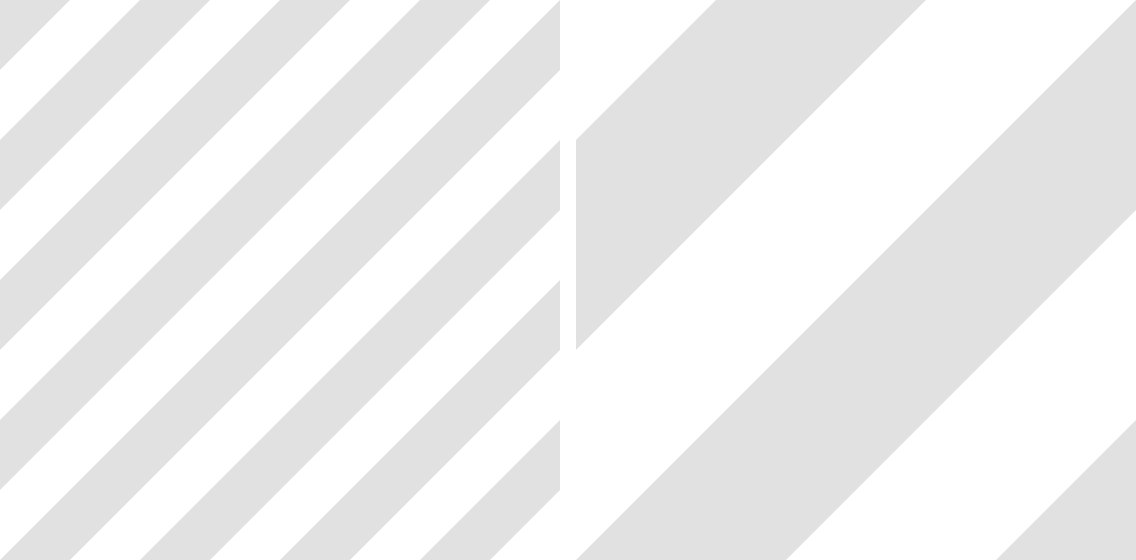
Left, the full canvas; right, a detail of the centre.
This pattern is drawn by a Shadertoy shader. Its source:

```glsl
// Four wide diagonal stripes of light grey on white, rising to the right, tiling seamlessly.

// Signed distance in stripe periods: positive inside the grey half of each period.
float stripeDistance(float phase) {
    return 0.25 - abs(fract(phase + 0.25) - 0.5);
}

void mainImage(out vec4 fragColor, in vec2 fragCoord) {
    vec2 uv = fragCoord / iResolution.xy;

    // Whole number of periods along each axis, so opposite edges join
    float periods = 4.0;
    float phase = periods * (uv.x - uv.y);

    // Edge smoothing one pixel wide, measured across the stripe
    float pixel = periods * length(1.0 / iResolution.xy);
    float stripe = clamp(stripeDistance(phase) / pixel + 0.5, 0.0, 1.0);

    vec3 white = vec3(1.0);
    vec3 grey = vec3(0.882);
    fragColor = vec4(mix(white, grey, stripe), 1.0);
}
```
